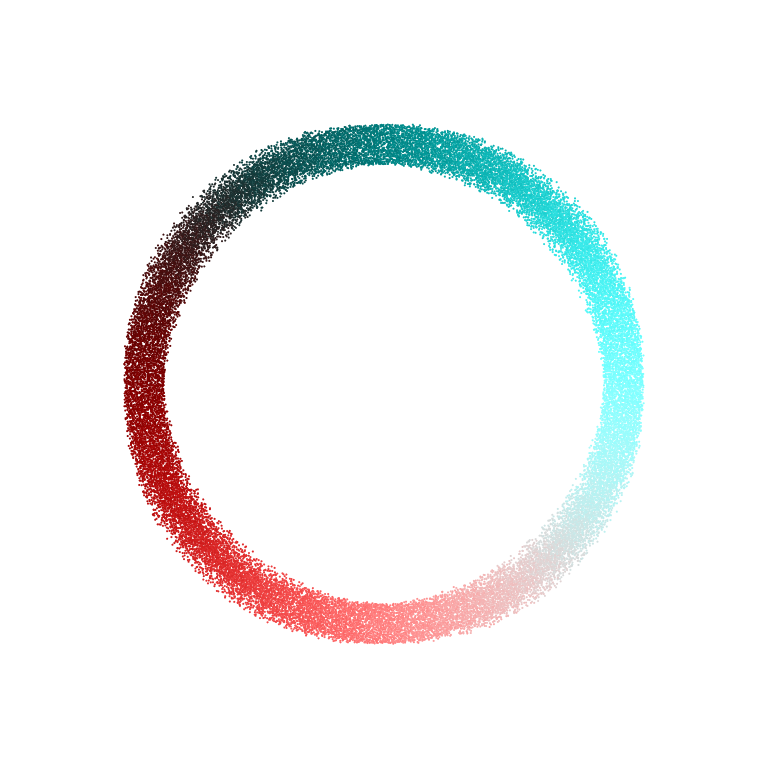
Write a WebGL 2 fragment shader that draws this background.

```glsl
#version 300 es
precision highp float;
// A ring of fine dots on white, tinted by angle: cyan, teal, black, red, pink.
// Cellular noise places the dots; their density is that of a circle smeared by
// a square brush, so the band is crisp at the axes and soft on the diagonals.

#define RING_RADIUS 0.312
#define BRUSH_HALF 0.0257
#define DOT_RADIUS 0.0013
#define CELL_SIZE 0.003
#define DOTS_PER_CELL 4
#define PEAK_DENSITY 1.42
#define PAPER vec3(1.0)

uniform vec2 u_resolution;
out vec4 fragColor;

// Integer hash giving three values in 0..1
vec3 hash3(ivec3 key) {
    uvec3 v = uvec3(key) * 1664525u + 1013904223u;
    v.x += v.y * v.z; v.y += v.z * v.x; v.z += v.x * v.y;
    v ^= v >> 16u;
    v.x += v.y * v.z; v.y += v.z * v.x; v.z += v.x * v.y;
    return vec3(v >> 8u) / 16777216.0;
}

// Length of the ring inside a square around p, over the square's side
float ringDensity(vec2 p) {
    float radius = length(p);
    vec2 dir = abs(p) / max(radius, 0.001);
    float reach = BRUSH_HALF * (dir.x + dir.y) - abs(radius - RING_RADIUS);
    float chord = reach / max(dir.x * dir.y, 0.0001);
    return clamp(chord / (2.0 * BRUSH_HALF), 0.0, 1.0 / max(dir.x, dir.y));
}

// Red follows the sine of the angle, green and blue its cosine
vec3 ringColor(float angle) {
    return 0.5 + 0.5 * vec3(-sin(angle), vec2(cos(angle)));
}

void main() {
    float canvas = min(u_resolution.x, u_resolution.y);
    vec2 p = (gl_FragCoord.xy - 0.5 * u_resolution) / canvas;
    float edge = min(1.0 / canvas, 2.0 * DOT_RADIUS);
    vec3 color = PAPER;

    // Dots from the surrounding cells, only near the band
    if (abs(length(p) - RING_RADIUS) < 2.0 * BRUSH_HALF) {
        ivec2 home = ivec2(floor(p / CELL_SIZE));
        for (int k = 0; k < 9 * DOTS_PER_CELL; k++) {
            int neighbor = k % 9;
            ivec2 cell = home + ivec2(neighbor % 3, neighbor / 3) - 1;
            vec3 rnd = hash3(ivec3(cell, k / 9));
            vec2 dot2 = (vec2(cell) + rnd.xy) * CELL_SIZE;
            float cover = clamp(0.5 + (DOT_RADIUS - distance(p, dot2)) / edge, 0.0, 1.0);
            if (cover > 0.0 && rnd.z * PEAK_DENSITY < ringDensity(dot2)) {
                // Each dot takes its tint from a nearby place on the ring
                float drift = (fract(rnd.z * 91.7) - 0.5) * 2.0 * BRUSH_HALF / RING_RADIUS;
                float angle = atan(dot2.y, dot2.x) + drift;
                color = mix(color, ringColor(angle), cover);
            }
        }
    }
    fragColor = vec4(color, 1.0);
}
```
